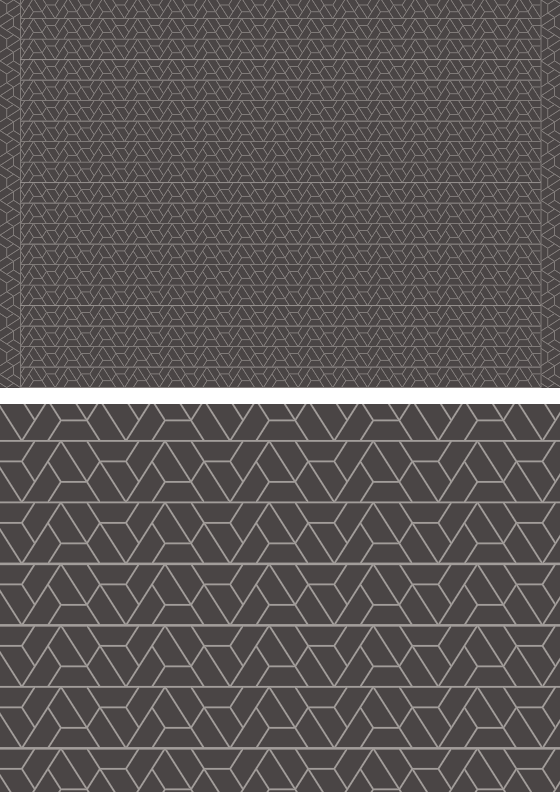
Top, the full canvas; bottom, a detail of the centre.
A WebGL 1 fragment shader for this pattern:

```glsl
precision highp float;
// Thin-line trapezoid lattice in ruled rows, with a turned strip down each side.

uniform vec2 u_resolution;

#define ROWS_DOWN 18.93
#define ROWS_WIDE 27.43
#define RULE_OFFSET 0.02
#define LEFT_EDGE 1.0
#define RIGHT_EDGE 26.5
#define REPEATS_ACROSS 15.0
#define LINE_WIDTH 0.030
#define BOLD_WIDTH 0.042
#define GROUND_COLOR vec3(0.29, 0.27, 0.27)
#define LINE_COLOR vec3(0.635, 0.615, 0.605)

// One repeat is 4 lattice units long and 3 high; scale maps lattice to row units.
const vec2 LATTICE = vec2((RIGHT_EDGE - LEFT_EDGE) / REPEATS_ACROSS / 4.0, 1.0 / 3.0);

// Distance in row units from p to a segment given in lattice units.
float segment(vec2 p, vec2 a, vec2 b) {
  vec2 pa = (p - a) * LATTICE;
  vec2 ba = (b - a) * LATTICE;
  return length(pa - ba * clamp(dot(pa, ba) / dot(ba, ba), 0.0, 1.0));
}

// Upright triangle split into three trapezoids, plus the cut to its neighbour.
float splitTriangle(vec2 p) {
  vec2 center = vec2(0.0, 1.0);
  vec2 apex = vec2(0.0, 3.0);
  float d = segment(p, apex, vec2(-1.5, 0.0));
  d = min(d, segment(p, apex, vec2(1.5, 0.0)));
  d = min(d, segment(p, center, vec2(1.0, 1.0)));
  d = min(d, segment(p, center, vec2(-0.5, 2.0)));
  d = min(d, segment(p, center, vec2(-0.5, 0.0)));
  return min(d, segment(p, vec2(1.0, 1.0), vec2(1.5, 2.0)));
}

// Repeating strip: each triangle is paired with its half-turn copy.
float latticeStrip(vec2 p) {
  vec2 q = p / LATTICE;
  q.x = mod(q.x, 4.0) - 1.5;
  float d = 1e3;
  for (int i = 0; i < 2; i++) {
    vec2 shifted = q + vec2(4.0 * float(i), 0.0);
    d = min(d, splitTriangle(shifted));
    d = min(d, splitTriangle(vec2(2.5, 3.0) - shifted));
  }
  return d;
}

// Share of a pixel covered by a line whose centre is d away.
float lineCoverage(float d, float width, float pixel) {
  float near = max(d - 0.5 * pixel, -0.5 * width);
  float far = min(d + 0.5 * pixel, 0.5 * width);
  return clamp((far - near) / pixel, 0.0, 1.0);
}

// Rules strengthen in a cycle of six rows.
float ruleWidth(float row) {
  float k = mod(row, 6.0);
  float bold = max(1.0 - step(0.5, abs(k - 1.0)), 1.0 - step(0.6, abs(k - 3.5)));
  return mix(LINE_WIDTH, BOLD_WIDTH, bold);
}

void main() {
  vec2 p = gl_FragCoord.xy / u_resolution * vec2(ROWS_WIDE, ROWS_DOWN);
  p.y -= RULE_OFFSET;
  float pixel = ROWS_DOWN / u_resolution.y;
  float inside = step(LEFT_EDGE, p.x) * step(p.x, RIGHT_EDGE);

  // Main rows, or the same strip turned a quarter at the sides
  vec2 rowPoint = vec2(p.x - LEFT_EDGE, fract(p.y));
  float sideX = p.x < LEFT_EDGE ? p.x : p.x - RIGHT_EDGE;
  vec2 sidePoint = vec2(p.y, 1.0 - sideX);
  float d = latticeStrip(inside > 0.5 ? rowPoint : sidePoint);
  float ink = lineCoverage(d, LINE_WIDTH, pixel);

  // Row rules
  float row = floor(p.y + 0.5);
  ink = max(ink, inside * lineCoverage(abs(p.y - row), ruleWidth(row), pixel));

  // Upright rules beside the strips
  float edge = min(abs(p.x - LEFT_EDGE), abs(p.x - RIGHT_EDGE));
  ink = max(ink, lineCoverage(edge, LINE_WIDTH, pixel));

  gl_FragColor = vec4(mix(GROUND_COLOR, LINE_COLOR, ink), 1.0);
}
```
